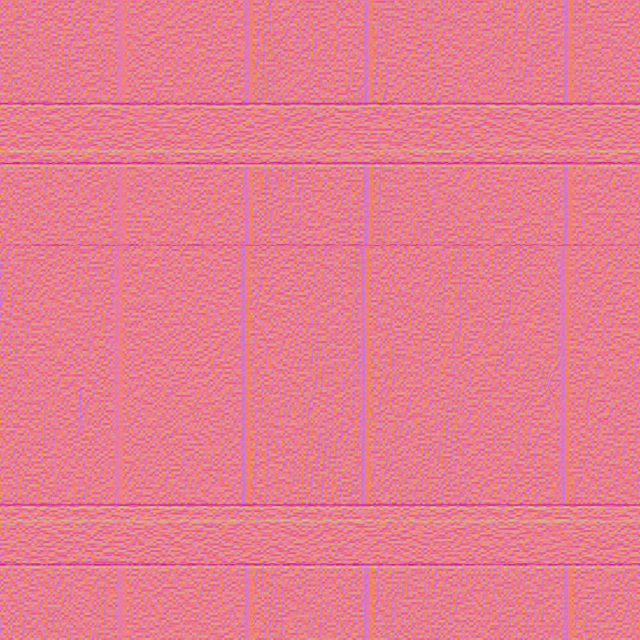
Give the GLSL for this texture map, as a WebGL 2 fragment shader.

```glsl
#version 300 es
precision highp float;
// Slope map of weathered wooden planks with knots, crossed by two grooved beams.

uniform vec2 u_resolution;
out vec4 outColor;

const vec3 BASE = vec3(0.915, 0.492, 0.558);         // flat wood
const vec3 ACROSS_TINT = vec3(-0.05, -0.035, 0.255); // orange to violet
const vec3 UP_TINT = vec3(0.0, 0.155, -0.02);        // magenta to yellow
const float TILT_LOSS = 0.06;   // red lost on steep slopes
const float SEAMS[4] = float[4](0.188, 0.386, 0.573, 0.885);
const float GRAIN[4] = float[4](0.35, 1.0, 0.85, 0.6); // ridge strength per plank
const float SEAM_JOG = 0.005;   // seam shift above the butt joint
const float JOINT = 0.617;      // height of the butt joint
const vec3 UPPER_BEAM = vec3(0.838, 0.764, 0.745);  // top, ledge, bottom
const vec3 LOWER_BEAM = vec3(0.211, 0.186, 0.118);
const vec3 MAIN_KNOT = vec3(0.430, 0.497, 0.022);   // centre, radius
const vec3 CRACK = vec3(0.124, 0.360, 0.040);       // centre, half length
const float RIDGES = 118.0;     // grain ridges per canvas width
const float STEP = 0.0013;      // distance between height samples
const float RELIEF = 1.0 / 200.0;
const int KNOTS = 5;

float hash(vec2 p) {
  vec3 q = fract(vec3(p.xyx) * 0.1031);
  q += dot(q, q.yzx + 33.33);
  return fract((q.x + q.y) * q.z);
}

float noise(vec2 p) {
  vec2 i = floor(p), f = fract(p);
  f = f * f * (3.0 - 2.0 * f);
  return mix(mix(hash(i), hash(i + vec2(1, 0)), f.x),
             mix(hash(i + vec2(0, 1)), hash(i + vec2(1, 1)), f.x), f.y);
}

float line(float x, float width) {
  return exp(-x * x / (width * width));
}

// Grain coordinate: flows around knots and turns into rings inside them.
float grainCoord(vec2 p, vec4 board, float seed) {
  float u = p.x + 0.012 * noise(p * vec2(9.0, 5.0) + seed)
                + 0.003 * noise(p * vec2(40.0, 22.0) + seed);
  for (int i = 0; i < KNOTS; i++) {
    vec2 id = vec2(float(i) * 7.0 + 3.0, seed);
    vec2 centre = board.xy + board.zw * vec2(hash(id), hash(id + 41.0));
    float radius = mix(0.004, 0.016, pow(hash(id + 83.0), 2.0));
    if (i == 0) { centre = MAIN_KNOT.xy; radius = MAIN_KNOT.z; }
    vec2 d = (p - centre) * vec2(1.0, 0.75);
    float r = length(d), r2 = radius * radius;
    u -= d.x * r2 / (r * r + 0.2 * r2);
    u = mix(u, centre.x + r, smoothstep(radius * 1.1, radius * 0.5, r));
  }
  return u;
}

float plankHeight(vec2 p, vec4 board, float seed, float strength) {
  float u = grainCoord(p, board, seed);
  float patches = 0.4 + 1.1 * noise(vec2(u * 28.0, p.y * 4.0) + seed);
  float ridge = 0.22 * sin(6.2832 * RIDGES * u + 3.0 * noise(vec2(u * 50.0, p.y * 9.0)));
  float streak = 0.75 * noise(vec2(u * 235.0, p.y * 24.0) + seed);
  return noise(p * vec2(275.0, 250.0) + seed) + strength * patches * (ridge + streak);
}

float beamHeight(vec2 p) {
  return 1.1 * noise(p * vec2(215.0, 290.0)) + 0.5 * noise(p * vec2(90.0, 210.0) + 17.0);
}

// Upward tilt of the beam's two grooves and its ledge.
float beamEdges(float y, vec3 beam) {
  float dark = line(y - beam.x, 0.0019) + line(y - beam.z, 0.0019);
  float light = line(y - beam.x + 0.0042, 0.0018) + line(y - beam.z + 0.0042, 0.0018);
  return 1.15 * light + 0.9 * line(y - beam.y, 0.0022) - 1.75 * dark;
}

float inside(float y, vec3 beam) {
  return step(beam.z, y) * step(y, beam.x);
}

void main() {
  vec2 uv = gl_FragCoord.xy / u_resolution;
  float onBeam = max(inside(uv.y, UPPER_BEAM), inside(uv.y, LOWER_BEAM));

  // Boards wrap over the canvas edges.
  vec2 p = uv;
  if (p.y < 0.16) p.y += 1.0;
  float row = step(JOINT, p.y);
  float jog = SEAM_JOG * (row - 0.5);
  if (p.x < SEAMS[0] + jog) p.x += 1.0;
  int plank = 0;
  for (int i = 1; i < 4; i++) if (p.x > SEAMS[i] + jog) plank = i;
  float right = plank == 3 ? SEAMS[0] + 1.0 : SEAMS[min(plank + 1, 3)];
  vec4 board = vec4(SEAMS[plank], mix(0.16, JOINT, row),
                    right - SEAMS[plank], mix(JOINT - 0.16, 1.16 - JOINT, row));
  float seed = float(plank) * 13.0 + row * 61.0 + 5.0;

  // Tilt from height differences.
  vec2 ex = vec2(STEP, 0.0), ey = vec2(0.0, STEP);
  vec2 tilt;
  if (onBeam > 0.5) {
    float h = beamHeight(uv);
    tilt = h - vec2(beamHeight(uv + ex), beamHeight(uv + ey));
  } else {
    float g = GRAIN[plank];
    float h = plankHeight(p, board, seed, g);
    tilt = h - vec2(plankHeight(p + ex, board, seed, g), plankHeight(p + ey, board, seed, g));
  }
  tilt *= RELIEF / STEP;
  tilt *= 1.15 * inversesqrt(1.0 + dot(tilt, tilt));

  // Bevelled seams: violet on the left, orange on the right.
  for (int i = 0; i < 4; i++) {
    float d = uv.x - SEAMS[i] - jog - 0.0008 * (noise(vec2(uv.y * 30.0, float(i))) - 0.5);
    float groove = smoothstep(0.0085, 0.0055, abs(d)) * (1.0 - onBeam);
    float bevel = mix(0.85, -0.65, smoothstep(-0.001, 0.002, d));
    float depth = i == 0 ? 0.45 : 0.75 + 0.35 * hash(vec2(float(i), row));
    tilt = mix(tilt, tilt * 0.3 + vec2(bevel * depth, 0.0), groove);
  }

  // Crack, butt joint and beam edges.
  float crack = line(uv.x - CRACK.x - 0.003 * noise(uv.yy * 40.0), 0.0025);
  tilt.x += 0.9 * crack * smoothstep(CRACK.z, CRACK.z * 0.7, abs(uv.y - CRACK.y));
  tilt.y -= 1.3 * line(uv.y - JOINT, 0.0013) * (0.5 + 0.5 * noise(uv.xx * 25.0));
  tilt.y += beamEdges(uv.y, UPPER_BEAM) + beamEdges(uv.y, LOWER_BEAM);

  vec3 color = BASE + ACROSS_TINT * tilt.x + UP_TINT * tilt.y;
  color.r -= TILT_LOSS * (min(dot(tilt, tilt), 1.6) - 0.2);
  outColor = vec4(clamp(color, 0.0, 1.0), 1.0);
}
```
